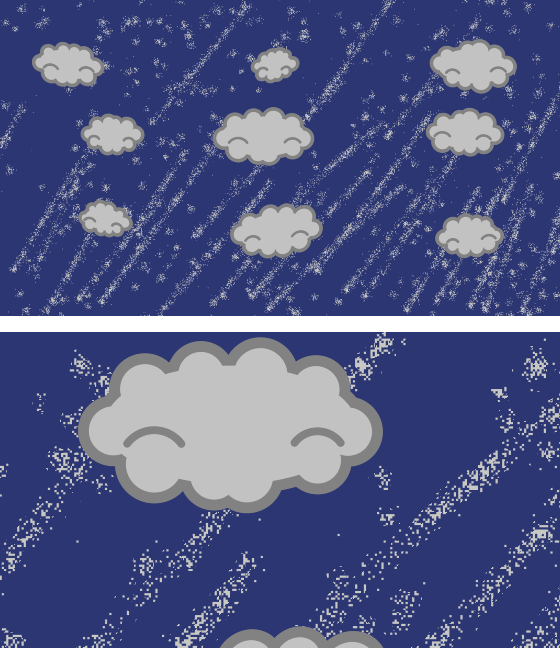
Top: the whole. Bottom: its middle third, enlarged.
Give the GLSL for this pattern, as a Shadertoy shader.

```glsl
// Scalloped grey clouds on a night-blue sky, crossed by slanted trails of spray.
// Trails and puffs form a density field that fine square grains are drawn from;
// each cloud is a union of an ellipse and a ring of lobes, with curled strokes.

#define GRAINS_HIGH 432.0   // grain rows over the canvas height
#define TRAILS 26
#define TRAIL_WIDTH 0.0098
#define TRAIL_DENSITY 0.56
#define PUFF_CELL 0.042
#define PUFF_RADIUS 0.0105
#define PUFF_SHARE 0.30
#define LOBES 10
#define OUTLINE 0.0115

const float TAU = 6.2831853;
const vec3 SKY = vec3(0.17, 0.21, 0.45);
const vec3 SPRAY = vec3(0.78, 0.78, 0.77);
const vec3 CLOUD_FILL = vec3(0.76);
const vec3 CLOUD_RIM = vec3(0.51);

float hash(vec2 p) {
    vec3 q = fract((p.xyx + 17.0) * vec3(0.1031, 0.1030, 0.0973));
    q += dot(q, q.yzx + 33.33);
    return fract((q.x + q.y) * q.z);
}

float noise(vec2 p) {
    vec2 i = floor(p), f = fract(p);
    f = f * f * (3.0 - 2.0 * f);
    return mix(mix(hash(i), hash(i + vec2(1, 0)), f.x),
               mix(hash(i + vec2(0, 1)), hash(i + vec2(1, 1)), f.x), f.y);
}

// Slanted beaded trails, each ending in a dense spot at its lower end
float trailDensity(vec2 p, float aspect) {
    float density = 0.0;
    for (int i = 0; i < TRAILS; i++) {
        float id = float(i);
        float h1 = hash(vec2(id, 101)), h2 = hash(vec2(id, 211));
        float h3 = hash(vec2(id, 307)), h4 = hash(vec2(id, 401));
        float across = (id + h1) / float(TRAILS);
        vec2 start = vec2(across * aspect * 1.05 - 0.08, 0.02 + 0.62 * h2 * h2);
        float middle = smoothstep(0.5, 0.1, abs(across - 0.45));
        float angle = mix(1.15, 0.84, middle) + 0.26 * (h3 - 0.5);
        float len = 0.2 + 0.35 * h4 + 0.15 * middle;
        vec2 dir = vec2(cos(angle), sin(angle)), q = p - start;
        float t = dot(q, dir);
        float side = dot(q, vec2(-dir.y, dir.x)) + 0.12 * (h3 - 0.5) * t * (len - t) / len;
        float past = t - clamp(t, 0.0, len);
        float beads = 0.12 + 0.88 * noise(vec2(t / 0.028, id * 7.0));
        float r2 = (side * side + past * past) / (TRAIL_WIDTH * TRAIL_WIDTH);
        float spot = 0.85 * exp(-dot(q, q) / (TRAIL_WIDTH * TRAIL_WIDTH));
        density = max(density, max(TRAIL_DENSITY * beads * exp(-r2), spot));
    }
    return density;
}

// Small round puffs on a jittered grid, gathered in loose upright columns
float puffDensity(vec2 p) {
    float density = 0.0;
    vec2 base = floor(p / PUFF_CELL);
    for (int j = -1; j <= 1; j++)
    for (int i = -1; i <= 1; i++) {
        vec2 cell = base + vec2(i, j);
        float share = PUFF_SHARE * 2.0 * noise(cell * vec2(0.38, 0.12) + 50.0);
        if (hash(cell + 500.0) > share) continue;
        vec2 jitter = vec2(hash(cell + 600.0), hash(cell + 700.0));
        float size = PUFF_RADIUS * mix(0.65, 1.15, hash(cell + 800.0));
        vec2 q = (p - (cell + jitter) * PUFF_CELL) / size;
        density = max(density, mix(0.3, 0.7, hash(cell + 900.0)) * exp(-dot(q, q)));
    }
    return density;
}

// Share of this pixel covered by square grains
float grainCover(vec2 fragCoord, float density) {
    float span = GRAINS_HIGH / iResolution.y, cover = 0.0;
    vec2 lo = (fragCoord - 0.5) * span, hi = lo + span;
    int reach = int(ceil(span));
    for (int j = 0; j <= reach; j++)
    for (int i = 0; i <= reach; i++) {
        vec2 cell = floor(lo) + vec2(i, j);
        vec2 overlap = max(min(hi, cell + 1.0) - max(lo, cell), 0.0);
        if (hash(cell) < density) cover += overlap.x * overlap.y;
    }
    return cover / (span * span);
}

// x: distance to the cloud edge, y: distance to its inner curls
vec2 cloudDistance(vec2 q, vec2 size, float id) {
    float lobe = 0.42 * size.y;
    vec2 core = size - 0.5 * lobe;
    float k = length(q / core);
    float edge = k * (k - 1.0) / max(length(q / (core * core)), 0.001), curl = 1.0;
    for (int n = 0; n < LOBES; n++) {
        float phi = TAU * (float(n) + 0.35 * (hash(vec2(n, id + 40.0)) - 0.5)) / float(LOBES);
        float theta = phi + 0.18 * sin(2.0 * phi);
        float r = lobe * mix(0.88, 1.14, hash(vec2(n, id + 60.0)));
        vec2 v = q - (size - lobe) * vec2(cos(theta), sin(theta));
        edge = min(edge, length(v) - r);
        if (n == 6 || n == 9) {   // lower lobes run on inward as an arc
            vec2 tip = vec2(0.8, 0.6), w = vec2(abs(v.x), v.y);
            r -= 0.5 * OUTLINE;
            float arc = w.y * tip.x > w.x * tip.y ? abs(length(w) - r) : length(w - tip * r);
            curl = min(curl, arc - 0.36 * OUTLINE);
        }
    }
    return vec2(edge, curl);
}

void mainImage(out vec4 fragColor, in vec2 fragCoord) {
    vec2 p = fragCoord / iResolution.y;
    float aspect = iResolution.x / iResolution.y, soft = 0.6 / iResolution.y;
    float density = max(trailDensity(p, aspect), puffDensity(p));
    vec3 color = mix(SKY, SPRAY, grainCover(fragCoord, density));

    // Nine clouds on a loose three by three layout
    for (int n = 0; n < 9; n++) {
        float id = float(n);
        vec2 jitter = vec2(hash(vec2(id, 13)), hash(vec2(id, 29))) - 0.5;
        vec2 slot = vec2((mod(id, 3.0) + 0.5) * aspect / 3.0, 0.82 - 0.275 * floor(id / 3.0));
        vec2 q = p - slot - jitter * vec2(0.24, 0.09);
        float halfWidth = mix(0.07, 0.172, fract(id * 0.618 + 0.45));
        q.y -= 0.25 * (hash(vec2(id, 71)) - 0.5) * q.x;
        vec2 d = cloudDistance(q, vec2(halfWidth, 0.02 + 0.45 * halfWidth), id);
        float rim = max(smoothstep(-soft, soft, d.x + OUTLINE), smoothstep(soft, -soft, d.y));
        color = mix(color, mix(CLOUD_FILL, CLOUD_RIM, rim), smoothstep(soft, -soft, d.x));
    }
    fragColor = vec4(color, 1.0);
}
```
